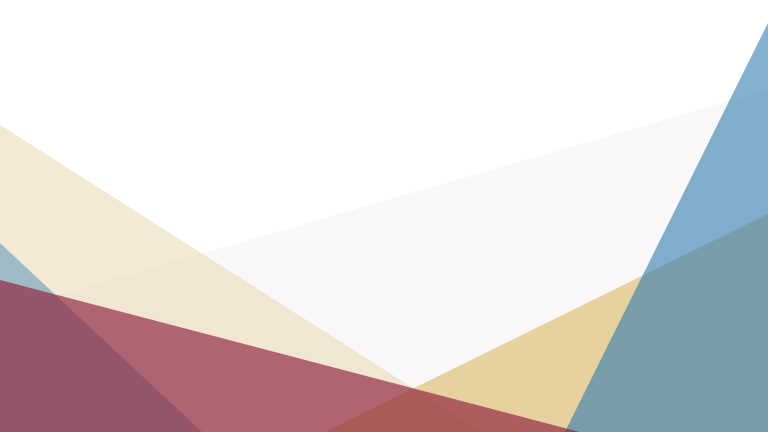
Write a Shadertoy shader that draws this background.

```glsl
// Overlapping translucent paper-like wedges in cream, gold, blue and wine red on white.

// Coverage of the half-plane to the right of the line from a to b,
// with both ends given as fractions of the canvas.
float wedge(vec2 uv, vec2 a, vec2 b) {
    vec2 aspect = vec2(iResolution.x / iResolution.y, 1.0);
    vec2 along = (b - a) * aspect;
    vec2 rel = (uv - a) * aspect;
    float dist = (along.x * rel.y - along.y * rel.x) / length(along);
    return clamp(0.5 - dist * iResolution.y, 0.0, 1.0);
}

void mainImage(out vec4 fragColor, in vec2 fragCoord) {
    vec2 uv = fragCoord / iResolution.xy;

    vec3 blue = vec3(0.155, 0.47, 0.69);
    vec3 color = vec3(1.0);

    // Pale rising band
    color = mix(color, vec3(0.976, 0.969, 0.973), wedge(uv, vec2(0.0, 0.278), vec2(1.0, 0.792)));

    // Cream slope on the left, gold slope on the right
    color = mix(color, vec3(0.906, 0.836, 0.67), 0.50 * wedge(uv, vec2(0.0, 0.711), vec2(0.5378, 0.102)));
    color = mix(color, vec3(0.80, 0.62, 0.16), 0.43 * wedge(uv, vec2(0.423, 0.0), vec2(1.0, 0.505)));

    // Blue corners: faint on the left, stronger on the right
    color = mix(color, blue, 0.42 * wedge(uv, vec2(0.0, 0.4375), vec2(0.263, 0.0)));
    color = mix(color, blue, 0.58 * wedge(uv, vec2(0.7355, 0.0), vec2(1.0, 0.947)));

    // Wine red foreground
    color = mix(color, vec3(0.567, 0.14, 0.25), 0.67 * wedge(uv, vec2(0.0, 0.352), vec2(0.755, 0.0)));

    fragColor = vec4(color, 1.0);
}
```
